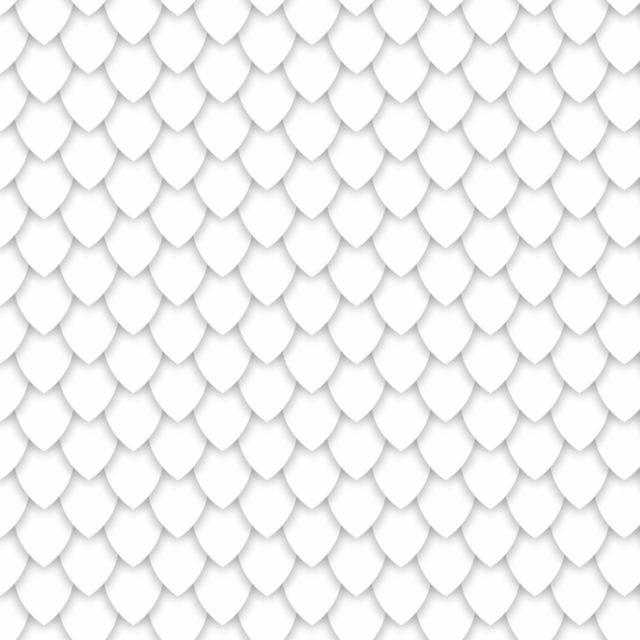
Give the GLSL for this pattern, as a Shadertoy shader.

```glsl
// Overlapping pointed white scales in staggered rows with soft grey shadows.
// Each scale is the intersection of two discs; rows are painted from the
// lowest to the highest, each laying its shadow before its own face.

#define ACROSS 7.17                    // scales per row
#define DOWN 11.03                     // row pairs over the height
#define PHASE vec2(-0.006, 0.753)      // lattice shift, in repeats
#define ARC_CENTER vec2(0.0538, 0.0868) // disc centre measured from the tip
#define SHADOW_BLUR 0.0182
#define SHADOW_DROP 0.0035
#define SHADOW_STRENGTH 0.36
#define EDGE_SOFTNESS 0.0008
#define FACE_COLOR vec3(0.995)

// Signed distances to the two discs whose overlap is a scale with its tip at 0
vec2 discDistances(vec2 p) {
    float radius = length(ARC_CENTER);
    return vec2(length(p - ARC_CENTER),
                length(p - ARC_CENTER * vec2(-1.0, 1.0))) - radius;
}

// Blurred coverage: the product of both soft edges lightens the pointed tip
float shadowCoverage(vec2 p) {
    vec2 d = discDistances(p + vec2(0.0, SHADOW_DROP));
    vec2 soft = 1.0 - smoothstep(-SHADOW_BLUR, SHADOW_BLUR, d);
    return soft.x * soft.y;
}

float faceCoverage(vec2 p, float edge) {
    vec2 d = discDistances(p);
    return 1.0 - smoothstep(-edge, edge, max(d.x, d.y));
}

// Position relative to the nearest scale tip in the given staggered row
vec2 tipSpace(vec2 uv, float row) {
    vec2 pitch = 1.0 / vec2(ACROSS, DOWN);
    float column = uv.x / pitch.x - PHASE.x - 0.5 * mod(row, 2.0);
    float x = (fract(column + 0.5) - 0.5) * pitch.x;
    float y = uv.y - (0.5 * row + PHASE.y) * pitch.y;
    return vec2(x, y);
}

void mainImage(out vec4 fragColor, in vec2 fragCoord) {
    vec2 uv = fragCoord / iResolution.y;
    float edge = EDGE_SOFTNESS + 0.5 / iResolution.y;
    float baseRow = floor(2.0 * (uv.y * DOWN - PHASE.y));

    // Paint every row that can reach this point, highest row last
    vec3 color = FACE_COLOR;
    for (int i = -3; i <= 1; i++) {
        vec2 p = tipSpace(uv, baseRow + float(i));
        color *= 1.0 - SHADOW_STRENGTH * shadowCoverage(p);
        color = mix(color, FACE_COLOR, faceCoverage(p, edge));
    }

    fragColor = vec4(color, 1.0);
}
```
